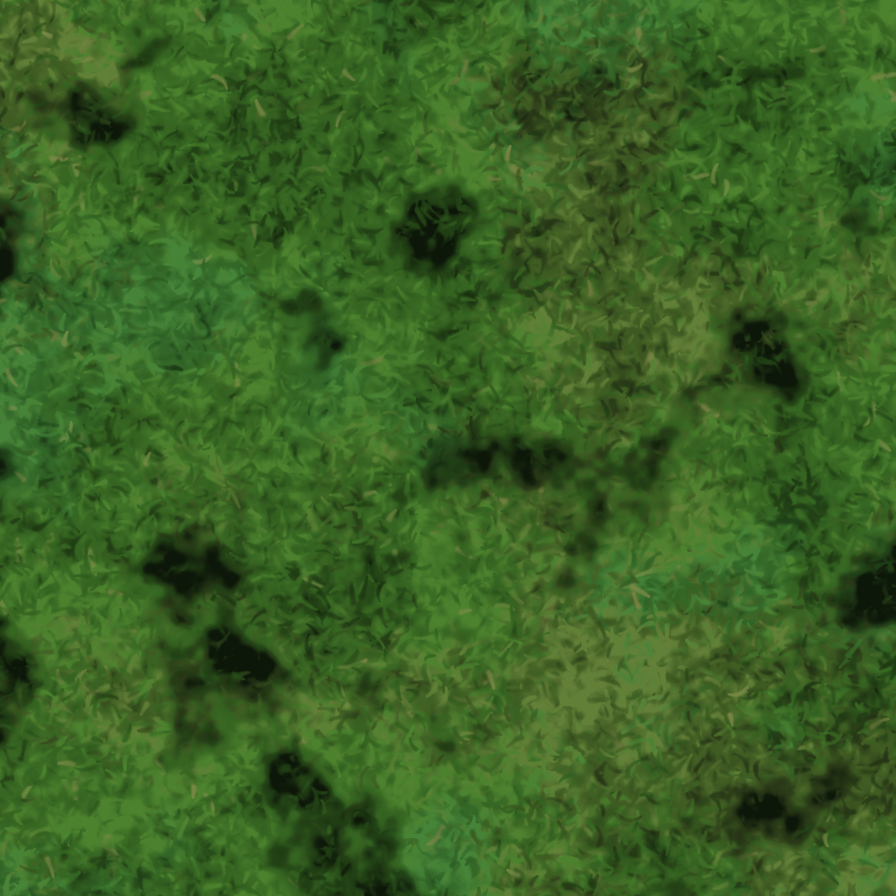
This texture is drawn by a three.js fragment shader. Its source:

```glsl
// Draws a rough meadow lawn from above: tangled short blades, dry patches and dark hollows.
varying vec2 vUv;

const vec3 SHADOW = vec3(0.05, 0.09, 0.035);
const vec3 DEEP_GREEN = vec3(0.13, 0.25, 0.08);
const vec3 MID_GREEN = vec3(0.21, 0.395, 0.13);
const vec3 LIGHT_GREEN = vec3(0.30, 0.51, 0.18);
const vec3 DEEP_OLIVE = vec3(0.16, 0.22, 0.09);
const vec3 MID_OLIVE = vec3(0.25, 0.36, 0.135);
const vec3 LIGHT_OLIVE = vec3(0.39, 0.50, 0.22);
const vec3 STRAW = vec3(0.58, 0.56, 0.33);
const vec3 COOL_TINT = vec3(-0.03, 0.01, 0.05);

float hash(vec2 p) {
  return fract(sin(dot(p, vec2(127.1, 311.7))) * 43758.5453);
}

float noise(vec2 p) {
  vec2 cell = floor(p);
  vec2 f = fract(p);
  f = f * f * (3.0 - 2.0 * f);
  float low = mix(hash(cell), hash(cell + vec2(1.0, 0.0)), f.x);
  float high = mix(hash(cell + vec2(0.0, 1.0)), hash(cell + vec2(1.0, 1.0)), f.x);
  return mix(low, high, f.y);
}

float fbm(vec2 p) {
  float sum = 0.0;
  float weight = 0.5;
  for (int i = 0; i < 4; i++) {
    sum += weight * noise(p);
    p = mat2(0.8, 0.6, -0.6, 0.8) * p * 2.03 + 17.3;
    weight *= 0.5;
  }
  return sum / 0.9375;
}

// Soft tapered, slightly bent stroke around the origin; 1 on its spine.
float bladeMask(vec2 p, float angle, float halfLength, float width, float bend) {
  vec2 along = vec2(cos(angle), sin(angle));
  vec2 q = vec2(dot(p, along), dot(p, vec2(-along.y, along.x)));
  q.y += bend * q.x * q.x;
  float t = clamp(q.x / halfLength, -1.0, 1.0);
  float d = length(q - vec2(t * halfLength, 0.0));
  return 1.0 - smoothstep(0.15 * width, width * (1.0 - 0.35 * t), d);
}

// Lays one sheet of blades over under = (tone offset, dryness offset, straw).
vec3 layBlades(vec2 p, float seed, vec3 under) {
  vec2 home = floor(p);
  for (int y = -1; y <= 1; y++) {
    for (int x = -1; x <= 1; x++) {
      vec2 cell = home + vec2(float(x), float(y));
      vec2 key = cell + seed;
      vec2 centre = cell + vec2(hash(key + 3.1), hash(key + 7.7));
      float angle = 6.2832 * hash(key + 12.9);
      float halfLength = mix(0.25, 0.72, hash(key + 21.3));
      float bend = hash(key + 33.7) - 0.5;
      float mask = bladeMask(p - centre, angle, halfLength, 0.24, bend);
      float tone = mix(-0.29, 0.31, hash(key + 41.9));
      float dry = hash(key + 55.3) - 0.5;
      float straw = step(0.978, hash(key + 63.1));
      under = mix(under, vec3(tone, dry, straw), 0.75 * mask);
    }
  }
  return under;
}

// Four-stop ramp from shadow to the lit tips.
vec3 ramp(float tone, vec3 deep, vec3 middle, vec3 light) {
  vec3 color = mix(SHADOW, deep, smoothstep(0.0, 0.28, tone));
  color = mix(color, middle, smoothstep(0.25, 0.55, tone));
  return mix(color, light, smoothstep(0.52, 0.86, tone));
}

void main() {
  // Tangled blades, from coarse to fine
  vec3 detail = vec3(0.0);
  for (int i = 0; i < 4; i++) {
    float layer = float(i);
    float turn = 0.7 * layer;
    mat2 spin = mat2(cos(turn), sin(turn), -sin(turn), cos(turn));
    detail = layBlades(spin * vUv * (36.0 + 9.0 * layer), 19.0 * layer, detail);
  }

  // Clumps and fine mottling
  vec2 warp = 0.03 * vec2(fbm(vUv * 16.0), fbm(vUv * 16.0 + 40.0));
  float clump = fbm(vUv * 10.0 + 5.0) - 0.5;
  float mottle = noise(vUv * 85.0) - 0.5;
  float tone = 0.58 + 0.75 * clump + 0.32 * mottle + 0.85 * detail.x;

  // Ragged hollows between the tufts
  float hollow = fbm((vUv + warp) * 8.0 + 61.0) + 0.16 * detail.x;
  tone -= 0.5 * smoothstep(0.60, 0.76, hollow);

  // Dry and cool patches
  float dryField = fbm(vUv * 4.5 + 23.0) + 0.36 * detail.y;
  float dry = smoothstep(0.42, 0.70, dryField);
  float cool = smoothstep(0.52, 0.75, fbm(vUv * 6.0 + 87.0) - 0.15 * detail.y);

  vec3 green = ramp(tone, DEEP_GREEN, MID_GREEN, LIGHT_GREEN);
  vec3 olive = ramp(tone, DEEP_OLIVE, MID_OLIVE, LIGHT_OLIVE);
  vec3 color = mix(green + COOL_TINT * cool * clamp(tone, 0.0, 1.0), olive, dry);
  color = mix(color, STRAW, 0.6 * detail.z * smoothstep(0.25, 0.65, tone));
  gl_FragColor = vec4(color, 1.0);
}
```
